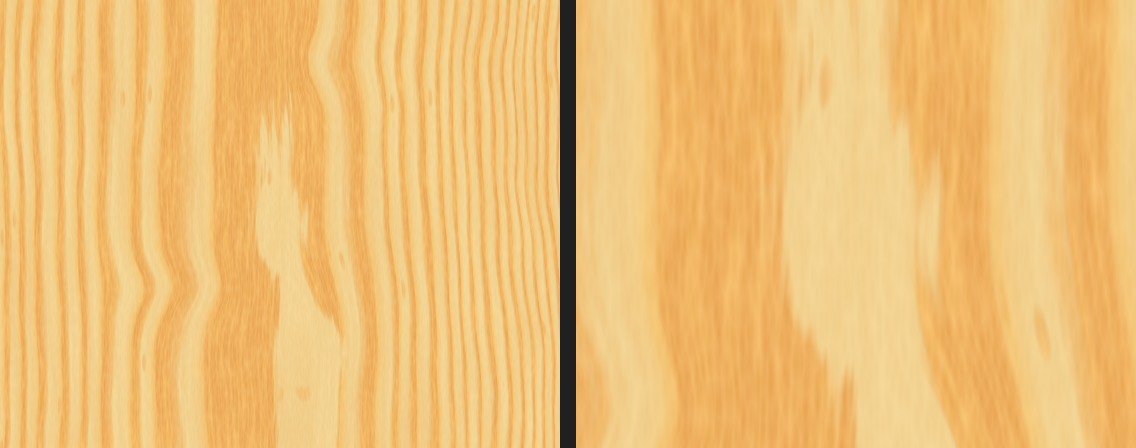
Left: the whole. Right: its middle third, enlarged.
Write a WebGL 2 fragment shader that draws this texture.

```glsl
#version 300 es
precision highp float;

uniform vec2 u_resolution;
out vec4 fragColor;

// Colours
const vec3 PALE = vec3(0.955, 0.842, 0.592);
const vec3 CREAM = vec3(0.940, 0.790, 0.525);
const vec3 GOLD = vec3(0.965, 0.755, 0.410);
const vec3 ORANGE = vec3(0.930, 0.680, 0.368);

// Heartwood band and the rings on each side: linear and quadratic ring density
const float CORE_LEFT = 0.375;
const float CORE_RIGHT = 0.580;
const vec2 LEFT_DENSITY = vec2(9.2, 32.0);
const vec2 RIGHT_DENSITY = vec2(10.0, 62.0);
const float RING_JITTER = 0.11;

// Grain
const vec2 STREAK_SCALE = vec2(75.0, 3.0);
const vec2 FIBRE_SCALE = vec2(190.0, 11.0);
const vec2 PORE_SCALE = vec2(260.0, 42.0);
const vec2 FLECK_SCALE = vec2(12.0, 2.4);
const float GRAIN_CONTRAST = 0.060;

vec2 hash2(vec2 p) {
    vec2 q = vec2(dot(p, vec2(127.1, 311.7)), dot(p, vec2(269.5, 183.3)));
    return fract(sin(q) * 43758.5);
}

// Distance to the nearest scattered point
float cellular(vec2 p) {
    vec2 cell = floor(p);
    float nearest = 9.0;
    for (int j = -1; j <= 1; j++) {
        for (int i = -1; i <= 1; i++) {
            vec2 c = cell + vec2(i, j);
            nearest = min(nearest, length(c + hash2(c) - p));
        }
    }
    return nearest;
}

float bump(float v, float centre, float width) {
    float d = (v - centre) / width;
    return exp(-d * d);
}

// Sideways drift of the growth rings
float drift(vec2 p) {
    float s = 0.0050 * sin(p.y * 5.0 + p.x * 9.0)
            + 0.0025 * sin(p.y * 13.0 - p.x * 15.0 + 1.0)
            + 0.0009 * sin(p.y * 31.0 + p.x * 40.0);
    // Kink on the left
    float kink = 0.024 * bump(p.y, 0.36, 0.06) - 0.013 * (1.0 - smoothstep(0.18, 0.36, p.y));
    s += kink * bump(p.x, 0.32, 0.11);
    // Lean beside the core
    float lean = 0.048 * (1.0 - smoothstep(0.20, 0.52, p.y)) - 0.024 * bump(p.y, 0.86, 0.07);
    float beside = max(p.x - CORE_RIGHT, 0.0);
    s += lean * (0.2 + 0.8 * exp(-beside * 13.0)) * smoothstep(0.50, 0.56, p.x);
    // Bend at the far right
    s += 0.020 * (1.0 - smoothstep(0.45, 0.62, p.y)) * smoothstep(0.82, 1.0, p.x);
    return s;
}

// Ring number counted outwards, negative inside the core
float ringNumber(float x) {
    bool left = x < 0.5 * (CORE_LEFT + CORE_RIGHT);
    float e = left ? CORE_LEFT - x : x - CORE_RIGHT;
    vec2 density = left ? LEFT_DENSITY : RIGHT_DENSITY;
    return density.x * e + density.y * e * abs(e) + RING_JITTER * sin(e * 55.0);
}

// Pale tongue with frayed edges inside the core
float paleTongue(vec2 p, float fray) {
    float wave = 0.004 * sin(p.y * 23.0) + 0.003 * sin(p.y * 41.0 + 2.0);
    float left = mix(0.492, 0.457, smoothstep(0.37, 0.45, p.y)) + wave;
    float right = mix(0.612, 0.545, smoothstep(0.22, 0.41, p.y))
                - 0.030 * smoothstep(0.45, 0.74, p.y) - wave;
    float x = p.x + 0.022 * fray;
    float sides = smoothstep(-0.008, 0.010, x - left) * smoothstep(-0.008, 0.010, right - x);
    return sides * (1.0 - smoothstep(0.66, 0.77, p.y + 0.20 * fray));
}

void main() {
    vec2 p = gl_FragCoord.xy / u_resolution;
    float shift = drift(p);
    vec2 grain = vec2(p.x - shift, p.y);

    float streak = cellular(grain * STREAK_SCALE) - 0.42;
    float fibre = cellular(grain * FIBRE_SCALE) - 0.42;
    float pore = cellular(p * PORE_SCALE) - 0.42;

    // Gradual inner edge, crisp golden outer edge
    float ring = ringNumber(grain.x);
    float phase = ring < 0.0 ? max(1.0 + ring, 0.86) : fract(ring);
    float start = 0.36 + 0.16 * hash2(vec2(max(floor(ring), -1.0), step(0.5, p.x))).x;
    float frayed = phase + 0.16 * streak + 0.10 * fibre;
    float late = smoothstep(start, start + 0.30, frayed) * (1.0 - smoothstep(0.87, 1.0, phase));
    float rim = smoothstep(0.84, 1.0, phase) + exp(-phase * 11.0);

    float tongue = paleTongue(p, streak + 0.5 * fibre);
    late *= 1.0 - 0.95 * tongue;
    rim *= 1.0 - tongue;

    // Small resin flecks
    float fleck = 1.0 - smoothstep(0.025, 0.065, cellular(grain * FLECK_SCALE));
    late = max(late, 0.55 * fleck);

    float tone = 0.38 + 0.9 * streak + 0.6 * fibre + 0.15 * sin(p.x * 19.0 + p.y * 4.0);
    vec3 early = mix(PALE, CREAM, clamp(tone, 0.0, 1.0));
    vec3 dark = mix(ORANGE, GOLD, clamp(0.22 + 0.7 * streak + 0.5 * fibre, 0.0, 0.6));
    vec3 colour = mix(early, dark, late);
    colour = mix(colour, GOLD, 0.6 * clamp(rim, 0.0, 1.0));

    // Fine fibres, stronger in the dark wood
    float fine = (0.6 * fibre + 0.7 * pore) * mix(0.6, 1.2, late);
    colour += GRAIN_CONTRAST * fine * vec3(0.6, 1.0, 1.3);
    fragColor = vec4(clamp(colour, 0.0, 1.0), 1.0);
}
```
